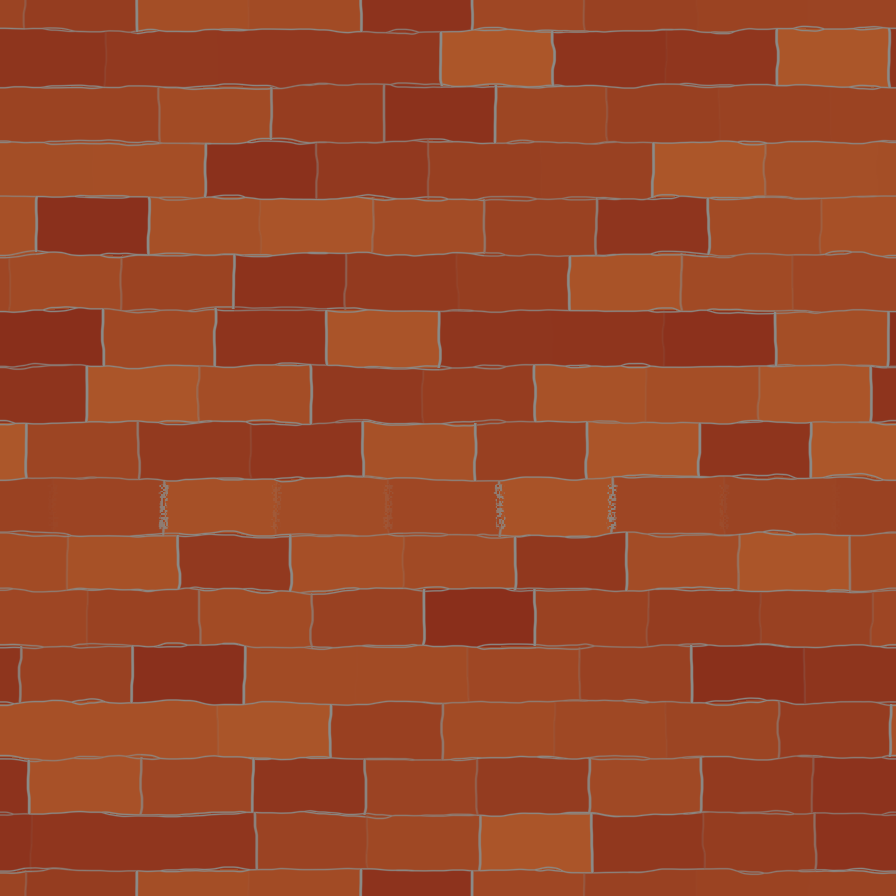
Reproduce this texture procedurally as a three.js fragment shader.

```glsl
// Brick wall of flat red to orange bricks, each course shifted at random, tiling both ways.
// Joints are thin wavering grey lines that fade between bricks of similar tone;
// one course has wide, crumbled upright joints. Lengths are in course heights.
varying vec2 vUv;

#define COURSES 16.0
#define BRICKS 8.0
#define LENGTH 2.0            // brick length
#define BASE 0.458            // height of the lowest bed joint
#define BED_HALF 0.012        // half width of each bed hairline
#define BED_WANDER 0.075      // vertical wander of the hairlines
#define JOINT_HALF 0.024      // half width of upright joints
#define JOINT_WANDER 0.045
#define RUBBLE_COURSE 6.0
#define RUBBLE_HALF 0.076
#define SOFT 0.016            // edge smoothing
#define SEED 17.0

const vec3 DARK_BRICK = vec3(0.535, 0.18, 0.105);
const vec3 LIGHT_BRICK = vec3(0.68, 0.345, 0.165);
const vec3 MORTAR = vec3(0.54, 0.545, 0.535);

float hash(vec2 p) {
  vec3 q = fract(p.xyx * 0.1031);
  q += dot(q, q.yzx + 33.33);
  return fract((q.x + q.y) * q.z);
}

// Periodic noise along a line: flat stretches linked by short slopes
float wave(float t, float cells, float seed) {
  float x = t * cells;
  float i = floor(x);
  float a = hash(vec2(mod(i, cells), seed));
  float b = hash(vec2(mod(i + 1.0, cells), seed));
  return mix(a, b, smoothstep(0.2, 0.8, x - i)) - 0.5;
}

float line(float d, float halfWidth) {
  return 1.0 - smoothstep(halfWidth - SOFT, halfWidth + SOFT, abs(d));
}

// Position along a course, counted in bricks
float along(float x, float course) {
  return x / LENGTH - hash(vec2(mod(course, COURSES), SEED + 40.0));
}

float tone(float brick, float course) {
  return hash(vec2(mod(brick, BRICKS), mod(course, COURSES)) + SEED);
}

float toneAt(float x, float course) {
  return tone(floor(along(x, course)), course);
}

void main() {
  vec2 p = vec2(vUv.x * BRICKS * LENGTH, vUv.y * COURSES - BASE);

  // Bed joint: two hairlines that part and rejoin
  float bed = floor(p.y + 0.5);
  float bedSeed = mod(bed, COURSES) + 60.0;
  float sway = wave(vUv.x, 20.0, bedSeed) * BED_WANDER
             + wave(vUv.x, 47.0, bedSeed + 20.0) * BED_WANDER * 0.4;
  float gap = max(0.0, wave(vUv.x, 31.0, bedSeed + 40.0)) * BED_WANDER;
  float rise = p.y - bed - sway;
  float bedContrast = abs(toneAt(p.x, bed) - toneAt(p.x, bed - 1.0));
  float bedLine = max(line(rise - gap, BED_HALF), line(rise + gap, BED_HALF));
  bedLine *= mix(0.75, 1.0, smoothstep(0.0, 0.4, bedContrast));

  // Course and brick, with edges that follow the wavering joints
  float course = bed - 1.0 + step(0.0, rise);
  float u = along(p.x, course);
  float joint = floor(u + 0.5);
  float jointSeed = mod(joint, BRICKS) * COURSES + mod(course, COURSES) + 150.0;
  u += wave(vUv.y, COURSES * 3.0, jointSeed) * JOINT_WANDER / LENGTH;
  float brick = joint - 1.0 + step(joint, u);
  float side = (u - joint) * LENGTH;

  // Upright joint, stronger where the two bricks differ
  float contrast = abs(tone(joint, course) - tone(joint - 1.0, course));
  float strength = smoothstep(0.0, 0.4, contrast);
  float upright = line(side, JOINT_HALF * mix(0.65, 1.0, strength));

  // Crumbled joints of one course: a ragged band of grains
  if (mod(course, COURSES) == RUBBLE_COURSE) {
    vec2 grain = floor(p * 32.0);
    float ragged = RUBBLE_HALF + (hash(grain.yy + 5.0) - 0.5) * 0.04;
    float grains = line(side, ragged) * smoothstep(0.2, 0.55, hash(grain + 9.0));
    float h = p.y - course;
    float inside = smoothstep(0.08, 0.11, h) * (1.0 - smoothstep(0.88, 0.91, h));
    upright = mix(upright, grains, inside);
  }

  vec3 color = mix(DARK_BRICK, LIGHT_BRICK, tone(brick, course));
  color = mix(color, MORTAR, max(bedLine, upright * strength));
  gl_FragColor = vec4(color, 1.0);
}
```
